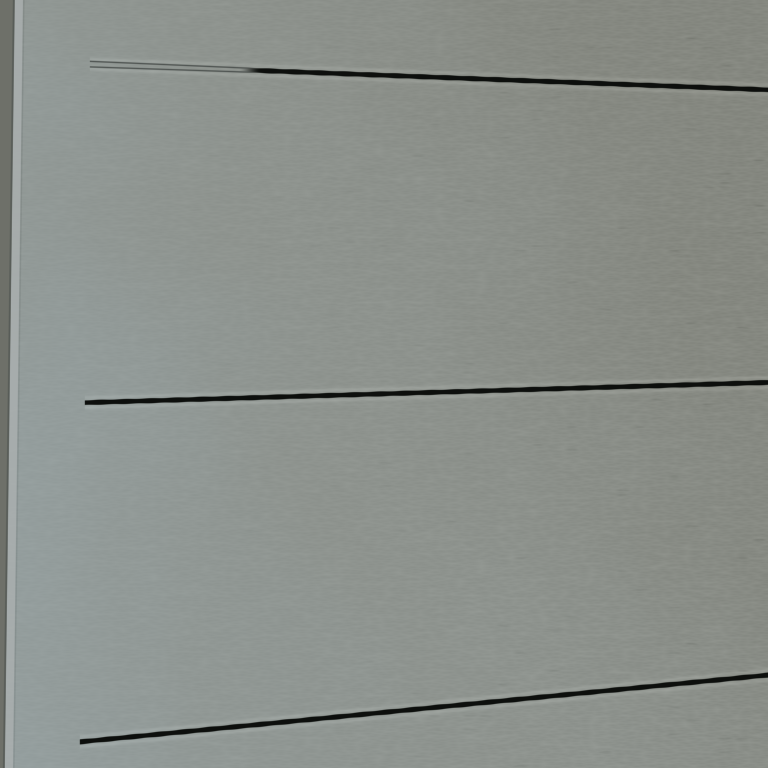
A Shadertoy shader for this texture:

```glsl
const vec3 COOL = vec3(0.585, 0.625, 0.625);
const vec3 NEUTRAL = vec3(0.56, 0.58, 0.56);
const vec3 WARM = vec3(0.525, 0.535, 0.505);
const vec3 EDGE_LIGHT = vec3(0.67, 0.69, 0.69);
const vec3 GROOVE_DARK = vec3(0.05, 0.06, 0.05);
const vec3 GROOVE_WORN = vec3(0.29, 0.31, 0.30);
const vec3 BEYOND = vec3(0.43, 0.44, 0.41);

const float LAST_ROW = 2.0;                  // rows are numbered 0 to 2, upward
const vec2 BOTTOM_ROW = vec2(0.034, 0.121);  // height at groove start and right side
const vec2 ROW_SPACING = vec2(0.4415, 0.381);
const float GROOVE_START = 0.104;
const float START_SHIFT = 0.0065;            // start moves right on each row
const float GROOVE_HALF = 0.0031;
const float WORN_END = 0.325;                // top groove is worn up to here
const vec2 PANEL_EDGE = vec2(0.006, 0.019);  // panel side at bottom and top
const float RIM_WIDTH = 0.011;
const vec2 GRAIN_FINE = vec2(75.0, 330.0);
const vec2 GRAIN_LONG = vec2(16.0, 150.0);
const float GRAIN_STRENGTH = 0.035;

vec2 hash2(vec2 p) {
    vec3 q = fract(p.xyx * vec3(0.1031, 0.1030, 0.0973));
    q += dot(q, q.yzx + 33.33);
    return fract((q.xx + q.yz) * q.zy);
}

// Distance to the nearest scattered point
float cellular(vec2 p) {
    vec2 cell = floor(p), f = fract(p);
    float nearest = 2.0;
    for (int j = -1; j <= 1; j++)
    for (int i = -1; i <= 1; i++) {
        vec2 o = vec2(i, j);
        vec2 d = o + hash2(cell + o) - f;
        nearest = min(nearest, dot(d, d));
    }
    return sqrt(nearest);
}

float waves(vec2 p) {
    float sum = 0.0, amp = 0.5;
    for (int i = 0; i < 4; i++) {
        sum += amp * sin(p.x + 1.7 * sin(p.y)) * cos(p.y * 1.3);
        p = mat2(1.5, 1.1, -1.1, 1.5) * p + 2.3;
        amp *= 0.55;
    }
    return sum;
}

// Coverage of a band, smoothed over one pixel
float band(float dist, float halfWidth, float aa) {
    return 1.0 - smoothstep(halfWidth - aa, halfWidth + aa, abs(dist));
}

vec3 brushedMetal(vec2 uv) {
    float tone = 0.04 + 0.72 * uv.x + 0.28 * uv.y + 0.1 * waves(uv * 5.0);
    vec3 color = mix(COOL, NEUTRAL, smoothstep(0.0, 0.55, tone));
    color = mix(color, WARM, smoothstep(0.5, 1.0, tone));

    // Horizontal grain, stronger toward the right
    float fine = cellular(uv * GRAIN_FINE) - 0.5;
    float streak = cellular(uv * GRAIN_LONG) - 0.5;
    float amount = GRAIN_STRENGTH * mix(0.5, 1.0, uv.x);
    color += amount * (fine + 0.5 * streak);

    // Sparse short scratches
    vec2 p = uv * vec2(45.0, 170.0);
    float chosen = step(0.975, hash2(floor(p) + 7.0).x);
    vec2 q = abs(fract(p) - 0.5);
    float mark = smoothstep(0.5, 0.1, q.x) * smoothstep(0.4, 0.0, q.y);
    return color - 0.035 * chosen * mark * uv.x;
}

void mainImage(out vec4 fragColor, in vec2 fragCoord) {
    vec2 uv = fragCoord / iResolution.xy;
    float aa = 0.8 / min(iResolution.x, iResolution.y);
    vec3 color = brushedMetal(uv);

    // Fanned rows: height and spacing vary across the panel
    float across = (uv.x - GROOVE_START) / (1.0 - GROOVE_START);
    float spacing = mix(ROW_SPACING.x, ROW_SPACING.y, across);
    float base = mix(BOTTOM_ROW.x, BOTTOM_ROW.y, across);
    float row = clamp(round((uv.y - base) / spacing), 0.0, LAST_ROW);
    float dist = uv.y - base - row * spacing;
    float start = GROOVE_START + START_SHIFT * row;
    float inside = smoothstep(start - aa, start + aa, uv.x);
    float worn = step(LAST_ROW, row) * (1.0 - smoothstep(-0.015, 0.015, uv.x - WORN_END));

    // Light lips, then the groove; wear leaves two thin outlines
    float lip = exp(-pow((abs(dist) - 0.0065) / 0.0025, 2.0));
    color += 0.045 * lip * inside;
    float width = GROOVE_HALF * (1.0 + 0.08 * sin(uv.x * 190.0 + row * 2.0));
    float groove = band(dist, width, aa) * inside;
    float outline = band(abs(dist) - mix(0.0042, 0.0026, uv.x / WORN_END), 0.0009, aa) * inside;
    color = mix(color, GROOVE_DARK, groove * (1.0 - worn));
    color = mix(color, GROOVE_WORN, outline * worn * 0.9);

    // Slanted panel side with a bright rim and a soft shadow line
    float side = uv.x - mix(PANEL_EDGE.x, PANEL_EDGE.y, uv.y);
    color = mix(color, EDGE_LIGHT, 0.8 * band(side - 0.5 * RIM_WIDTH, 0.5 * RIM_WIDTH, aa));
    color -= 0.05 * band(side - RIM_WIDTH - 0.001, 0.001, aa);
    color = mix(BEYOND, color, smoothstep(-aa, aa, side));
    color = mix(color, GROOVE_WORN, 0.6 * band(side + 0.001, 0.0012, aa));

    fragColor = vec4(clamp(color, 0.0, 1.0), 1.0);
}
```
